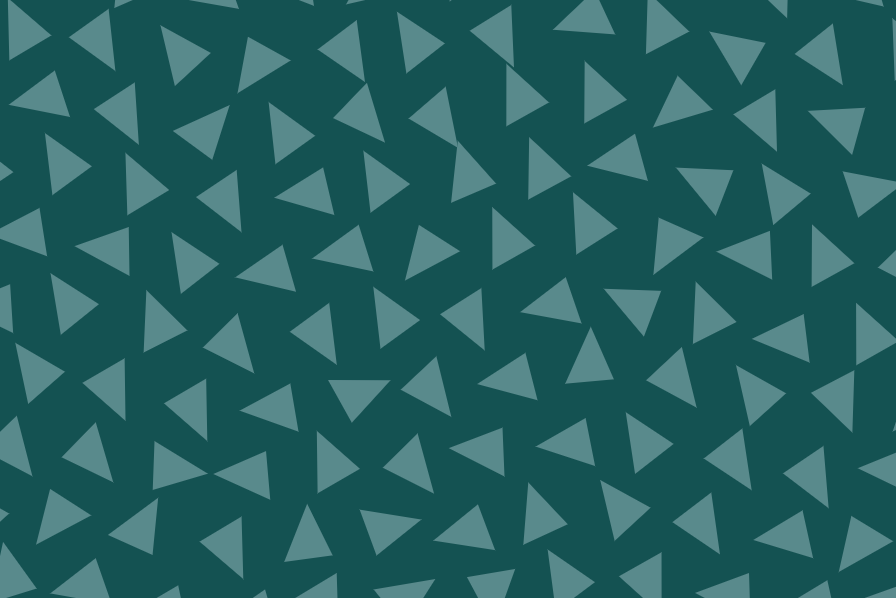
Write a WebGL 2 fragment shader that draws this pattern.

```glsl
#version 300 es
precision highp float;

uniform vec2 u_resolution;
out vec4 fragColor;

vec3 hash3(vec2 cell) {
    vec3 p = fract(vec3(cell.xyx) * vec3(0.1031, 0.1030, 0.0973) + 0.37);
    p += dot(p, p.yxz + 33.33);
    return fract((p.xxy + p.yzz) * p.zyx);
}

// Signed distance to the line from a to b, positive on its right side
float edgeDistance(vec2 p, vec2 a, vec2 b) {
    vec2 along = normalize(b - a);
    return dot(p - a, vec2(along.y, -along.x));
}

// Slightly skewed triangle centred on the origin, tip towards +x
float triangleDistance(vec2 p) {
    vec2 tip = vec2(0.061, -0.004);
    vec2 upper = vec2(-0.0325, 0.0428);
    vec2 lower = vec2(-0.0286, -0.0389);
    return max(edgeDistance(p, tip, upper),
           max(edgeDistance(p, upper, lower), edgeDistance(p, lower, tip)));
}

// Three favoured headings, the remainder point anywhere
float heading(float pick, float spread) {
    float degrees_ = pick < 0.28 ? 120.0
                   : pick < 0.50 ? 188.0
                   : pick < 0.78 ? -56.0
                   : 360.0 * spread;
    return radians(degrees_ + 20.0 * (spread - 0.5));
}

// Staggered rows, bent by sines and jittered per cell
vec2 triangleCentre(vec2 cell, vec2 pitch, vec2 random) {
    vec2 centre = (cell + vec2(0.5 * mod(cell.y, 2.0), 0.0)) * pitch;
    centre.x += 0.026 * sin(centre.y * 7.3 + 0.6) + 0.012 * sin(centre.y * 15.0);
    centre.y += 0.028 * sin(centre.x * 6.1 + 1.9) + 0.010 * sin(centre.x * 13.7);
    return centre + (random - 0.5) * 0.02;
}

void main() {
    vec2 p = gl_FragCoord.xy / u_resolution.y;
    vec2 pitch = vec2(0.134, 0.116);
    vec2 home = floor(p / pitch);

    // Nearest triangle among the neighbouring cells
    float nearest = 1.0;
    for (int y = -2; y <= 2; y++) {
        for (int x = -2; x <= 2; x++) {
            vec2 cell = home + vec2(x, y);
            vec3 random = hash3(cell + 19.0);
            float spread = hash3(cell + 71.0).x;
            float angle = heading(random.z, spread);
            float c = cos(angle), s = sin(angle);
            vec2 local = p - triangleCentre(cell, pitch, random.xy);
            local = vec2(c * local.x + s * local.y, c * local.y - s * local.x);
            nearest = min(nearest, triangleDistance(local));
        }
    }

    // Flat two-tone colouring with a one-pixel soft edge
    vec3 deepTeal = vec3(0.08, 0.32, 0.32);
    vec3 paleTeal = vec3(0.35, 0.54, 0.55);
    float coverage = clamp(0.5 - nearest * u_resolution.y, 0.0, 1.0);
    fragColor = vec4(mix(deepTeal, paleTeal, coverage), 1.0);
}
```
